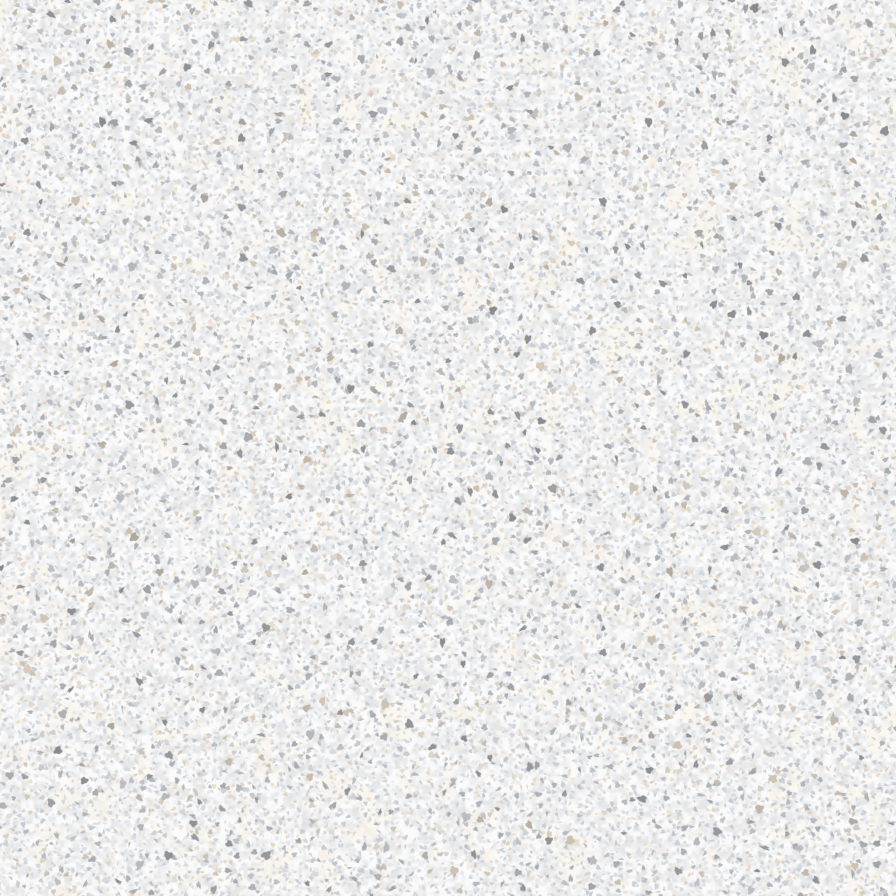
Reproduce this texture procedurally as a WebGL 1 fragment shader.

```glsl
precision highp float;
// Fine white terrazzo: a mottled off-white ground with faint cream patches,
// strewn with three sizes of irregular chips, mostly cool grey, some beige.
// Each size is a jittered grid of rotated, wobbly ellipses.

uniform vec2 u_resolution;

#define GROUND_LIGHT vec3(0.985, 0.985, 0.984)
#define GROUND_SHADE vec3(0.895, 0.897, 0.900)
#define CREAM vec3(0.985, 0.965, 0.925)
#define COOL_TINT vec3(0.985, 1.0, 1.025)
#define WARM_TINT vec3(1.06, 0.995, 0.91)
#define WARM_SHARE 0.24
#define MOTTLE_CELLS 230.0
#define EDGE 0.0010

const float TAU = 6.2831853;

float hash(vec2 p) {
  return fract(sin(dot(p, vec2(127.1, 311.7))) * 43758.5453);
}

vec2 hash2(vec2 p) {
  return vec2(hash(p), hash(p + 57.3));
}

float valueNoise(vec2 p) {
  vec2 cell = floor(p);
  vec2 f = fract(p);
  f = f * f * (3.0 - 2.0 * f);
  float low = mix(hash(cell), hash(cell + vec2(1.0, 0.0)), f.x);
  float high = mix(hash(cell + vec2(0.0, 1.0)), hash(cell + vec2(1.0, 1.0)), f.x);
  return mix(low, high, f.y);
}

// Signed distance, roughly, to a lumpy chip centred on the origin.
float chipDistance(vec2 q, float radius, float aspect, vec2 seed) {
  float turn = TAU * hash(seed + 3.1);
  float c = cos(turn);
  float s = sin(turn);
  q = mat2(c, -s, s, c) * q;
  q.y /= aspect;
  float angle = atan(q.y, q.x + 1e-6);
  float phase = TAU * hash(seed + 8.7);
  float lumps = 1.0 + 0.16 * sin(3.0 * angle + phase)
                    + 0.09 * sin(5.0 * angle - 2.0 * phase);
  return (length(q) - radius * lumps) * aspect;
}

// Lays one size of chip over a colour; tone.x is the darkest grey, tone.y the palest.
vec3 scatterChips(vec3 color, vec2 p, float cells, float density,
                  float radius, vec2 tone, float layer) {
  float edge = max(EDGE, 0.6 / min(u_resolution.x, u_resolution.y));
  vec2 home = floor(p * cells);
  for (int y = -1; y <= 1; y++) {
    for (int x = -1; x <= 1; x++) {
      vec2 cell = home + vec2(float(x), float(y));
      vec2 seed = cell + layer * 19.37;
      vec2 center = (cell + hash2(seed)) / cells;
      float present = step(hash(seed + 11.9), density);
      float size = radius * mix(0.65, 1.2, hash(seed + 23.3));
      float aspect = mix(0.42, 0.95, hash(seed + 31.7));
      float d = chipDistance(p - center, size, aspect, seed);
      float cover = present * (1.0 - smoothstep(-edge, edge, d));
      float grey = mix(tone.x, tone.y, hash(seed + 41.1));
      float warm = step(hash(seed + 47.9), WARM_SHARE);
      vec3 chip = grey * mix(COOL_TINT, WARM_TINT, warm);
      chip = mix(chip, vec3(0.9, 0.87, 0.82), 0.35 * warm);
      color = mix(color, chip, cover);
    }
  }
  return color;
}

void main() {
  vec2 p = gl_FragCoord.xy / min(u_resolution.x, u_resolution.y);

  // Ground: fine grainy mottling.
  float mottle = 0.65 * valueNoise(p * MOTTLE_CELLS)
               + 0.35 * valueNoise(p * MOTTLE_CELLS * 0.47 + 71.0);
  vec3 color = mix(GROUND_LIGHT, GROUND_SHADE, smoothstep(0.22, 0.92, mottle));

  // Soft cream patches.
  float patches = valueNoise(p * 44.0 + 13.0);
  color = mix(color, CREAM, 0.6 * smoothstep(0.68, 0.88, patches));

  // Chips, from faint and small to dark and large.
  color = scatterChips(color, p, 140.0, 0.80, 0.0023, vec2(0.79, 0.92), 1.0);
  color = scatterChips(color, p, 80.0, 0.55, 0.0031, vec2(0.67, 0.87), 2.0);
  color = scatterChips(color, p, 42.0, 0.50, 0.0043, vec2(0.54, 0.76), 3.0);

  gl_FragColor = vec4(clamp(color, 0.0, 1.0), 1.0);
}
```
